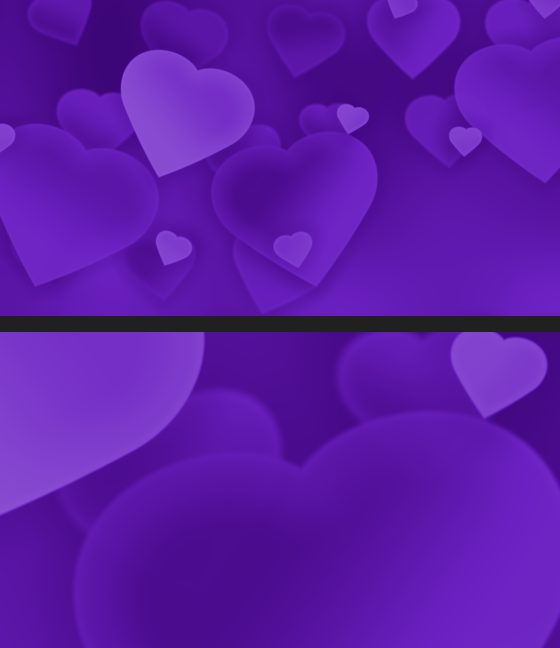
Top, the full canvas; bottom, a detail of the centre.
A Shadertoy shader for this background:

```glsl
float hash(vec2 p) {
    return fract(sin(dot(p, vec2(127.1, 311.7))) * 43758.5);
}

float noise(vec2 p) {
    vec2 cell = floor(p), f = fract(p);
    f = f * f * (3.0 - 2.0 * f);
    float low = mix(hash(cell), hash(cell + vec2(1, 0)), f.x);
    float high = mix(hash(cell + vec2(0, 1)), hash(cell + vec2(1, 1)), f.x);
    return mix(low, high, f.y);
}

// Unit heart with its tip at the origin and gently bulging sides
float heartDistance(vec2 p) {
    p.x = abs(p.x);
    p.y += 0.3 * p.x * (0.6 - p.x);
    if (p.x + p.y > 1.0) return length(p - vec2(0.25, 0.75)) - sqrt(2.0) / 4.0;
    float toNotch = length(p - vec2(0.0, 1.0));
    float toSide = length(p - 0.5 * max(p.x + p.y, 0.0));
    return min(toNotch, toSide) * sign(p.x - p.y);
}

// Paints one translucent heart over the tone, with a shadow, inner shade and rim
float paintHeart(float tone, vec2 p, float size, float tilt, float blur,
                 float fill, float depth, float opacity, float lightAngle) {
    float c = cos(tilt), s = sin(tilt);
    vec2 local = mat2(c, s, -s, c) * p / size;
    float d = heartDistance(local + vec2(0.0, 0.55)) * size;
    float cover = 1.0 - smoothstep(-blur, blur, d);

    tone *= 1.0 - 0.2 * (1.0 - smoothstep(0.0, 0.06, d));

    vec2 lightDir = vec2(cos(lightAngle), sin(lightAngle));
    float lit = smoothstep(-0.32, 0.3, dot(p / size, lightDir));
    float inner = 0.5 + 0.5 * smoothstep(0.0, 0.2, -d / size);
    float rim = smoothstep(-0.01 - blur, 0.0, d);
    float body = fill - depth * (1.0 - lit) * inner + 0.12 * rim;
    return mix(tone, body, cover * opacity);
}

// Scatters hearts on a staggered, jittered grid
float heartLayer(float tone, vec2 p, float cellSize, vec2 sizeRange, vec2 fillRange,
                 float depth, float blur, float opacity, float density, float seed) {
    vec2 base = floor(p / cellSize);
    for (int j = -1; j <= 1; j++)
    for (int i = -1; i <= 1; i++) {
        vec2 id = base + vec2(i, j);
        vec2 key = id + seed;
        if (hash(key + 0.7) > density) continue;
        vec2 jitter = vec2(hash(key + 1.3), hash(key + 2.9)) - 0.5;
        vec2 center = id + 0.5 + 0.35 * jitter;
        center.x += 0.5 * mod(id.y, 2.0);
        float size = mix(sizeRange.x, sizeRange.y, hash(key + 4.1));
        float fill = mix(fillRange.x, fillRange.y, hash(key + 5.3));
        float tilt = 0.9 * (hash(key + 6.7) - 0.5);
        float lightAngle = 6.2832 * hash(key + 8.2);
        tone = paintHeart(tone, p - center * cellSize, size, tilt, blur,
                          fill, depth, opacity, lightAngle);
    }
    return tone;
}

// Row of large hearts that climbs toward the right
float largeHearts(float tone, vec2 p, float blur) {
    for (int i = 0; i < 3; i++) {
        float k = float(i);
        vec2 center = vec2(0.2 + 0.75 * k, 0.33 + 0.16 * k * (k - 1.0));
        float tilt = 0.36 * cos(2.2 * k);
        float depth = 0.5 + 0.35 * mod(k, 2.0);
        float lightAngle = -2.2 + 1.6 * mod(k, 2.0);
        tone = paintHeart(tone, p - center, 0.46 - 0.02 * k, tilt, blur,
                          1.14, depth, 0.92, lightAngle);
    }
    return tone;
}

// Tone 0 is deep indigo, 1 is violet, 2 is lilac
vec3 violetRamp(float tone) {
    vec3 indigo = vec3(0.24, 0.025, 0.47);
    vec3 violet = vec3(0.42, 0.13, 0.76);
    vec3 lilac = vec3(0.54, 0.30, 0.82);
    float low = clamp(tone, 0.0, 1.0);
    vec3 color = mix(indigo, violet, vec3(low, pow(low, 1.3), low));
    return mix(color, lilac, clamp(tone - 1.0, 0.0, 1.15));
}

void mainImage(out vec4 fragColor, in vec2 fragCoord) {
    vec2 p = fragCoord / iResolution.y;
    float pixel = 1.0 / iResolution.y;

    // Cloudy backdrop, darker toward the top
    float tone = mix(0.85, 0.3, smoothstep(0.0, 0.9, p.y));
    tone += 0.75 * (noise(p * 2.8 + 3.0) - 0.5);

    // Soft distant hearts, then large ones, then small bright ones
    tone = heartLayer(tone, p, 0.36, vec2(0.15, 0.27), vec2(0.65, 1.15),
                      0.45, 0.007, 0.85, 0.88, 11.0);
    tone = largeHearts(tone, p, max(0.004, pixel));
    tone = heartLayer(tone, p, 0.38, vec2(0.08, 0.11), vec2(1.5, 1.85),
                      0.2, max(0.002, pixel), 0.95, 0.5, 37.0);

    // Pale foreground heart
    tone = paintHeart(tone, p - vec2(0.57, 0.625), 0.36, 0.35, max(0.002, pixel),
                      2.0, 0.65, 0.97, 3.8);

    fragColor = vec4(violetRamp(tone), 1.0);
}
```
